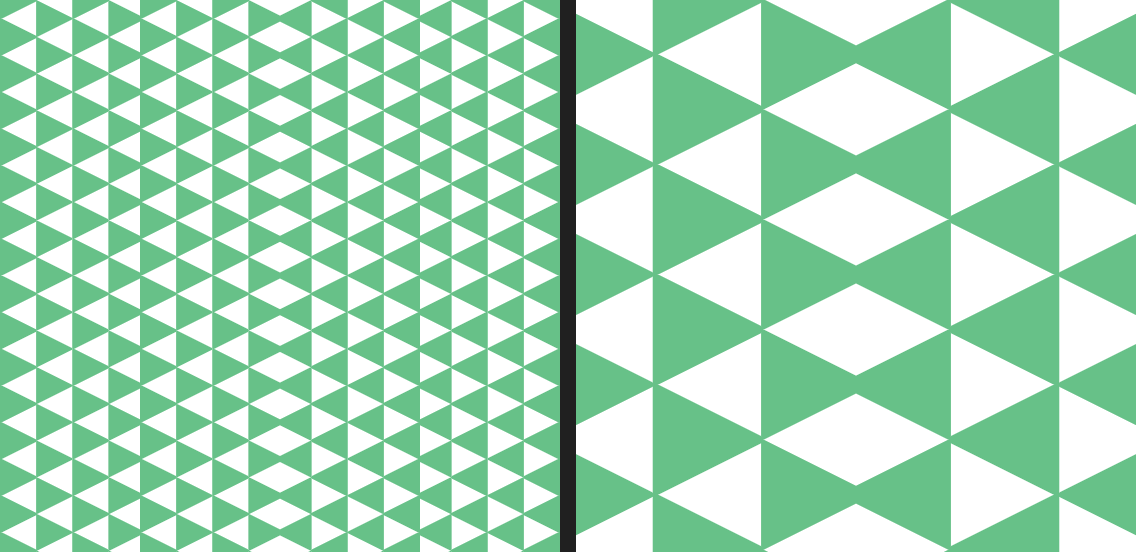
Left: the whole. Right: its middle third, enlarged.
Give the GLSL for this pattern, as a WebGL 1 fragment shader.

```glsl
precision highp float;

uniform vec2 u_resolution;

const vec3 GREEN = vec3(0.404, 0.757, 0.533);
const vec3 WHITE = vec3(1.0);

// Lengths in canvas widths
const float TILE = 0.25;       // strip of four columns, the last one cut short
const float COLUMN = 0.0645;   // column pitch
const float ROW = 0.06553;     // vertical repeat
const float TOP_SHIFT = 0.0005;
const float SLOPE = 0.5;       // rise of the slanted sides

// Signed distance to a triangle pointing left, with a vertical base
float leftTriangle(vec2 p, float apexX, float baseX) {
  float sides = (abs(p.y) - SLOPE * (p.x - apexX)) / sqrt(1.0 + SLOPE * SLOPE);
  return max(sides, p.x - baseX);
}

// Vertical offset from the nearest triangle axis; odd columns shift by half a row
float rowOffset(float y, float odd) {
  return (fract((y - TOP_SHIFT) / ROW + 0.5 * odd) - 0.5) * ROW;
}

float coverage(float dist, float pixel) {
  return clamp(0.5 - dist / pixel, 0.0, 1.0);
}

void main() {
  float pixel = 1.0 / u_resolution.x;
  vec2 p = vec2(gl_FragCoord.x, u_resolution.y - gl_FragCoord.y) * pixel;

  // Mirror about the vertical centre line
  p.x = 0.5 - abs(p.x - 0.5);

  float white = 0.0;
  for (int i = 0; i < 8; i++) {
    float index = float(i);
    float tile = floor(index / 4.0);
    float odd = mod(index, 2.0);
    float start = tile * TILE + mod(index, 4.0) * COLUMN;

    // The first strip is cut at its end; the second runs on into the mirror
    float cut = TILE * (1.0 + 2.0 * tile);
    float base = min(start + COLUMN, cut);

    // Narrow green gap between the column edge and the apex
    float apex = start + mix(0.0033, 0.0016, odd);
    vec2 local = vec2(p.x, rowOffset(p.y, odd));
    white += coverage(leftTriangle(local, apex, base), pixel);
  }

  gl_FragColor = vec4(mix(GREEN, WHITE, min(white, 1.0)), 1.0);
}
```
